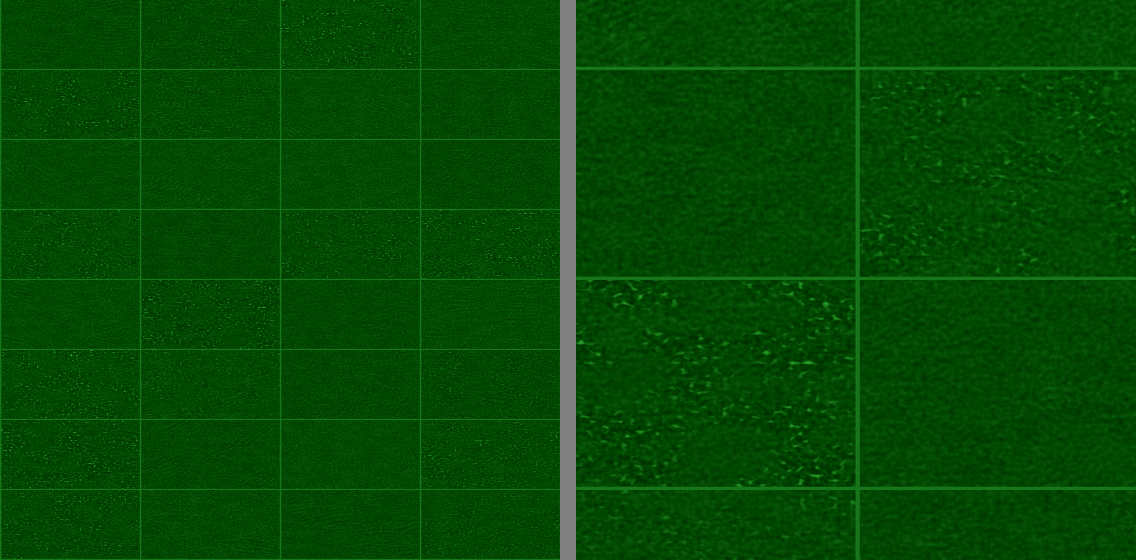
Left: the whole. Right: its middle third, enlarged.
A Shadertoy shader for this pattern:

```glsl
const vec2 TILES = vec2(4.0, 8.0);              // repeats across and down
const float GRAIN_UNITS = 512.0;                // texture units per canvas side
const vec2 SEAM_WIDTH = vec2(1.3, 1.0) / GRAIN_UNITS;
const float SEAM_CENTRE = 0.5 / GRAIN_UNITS;
const vec3 SEAM_COLOR = vec3(0.09, 0.46, 0.10);
const float BASE_GREEN = 0.282;
const float DARKEST_GREEN = 0.19;
const float TINT_START = 0.27;                  // green level where red and blue begin
const float TINT_SLOPE = 0.45;
const vec2 GRAIN_FREQ = vec2(0.47, 0.71);
const vec2 STREAK_FREQ = vec2(0.13, 0.57);
const vec2 FLECK_FREQ = vec2(0.39, 0.67);
const vec2 PATCH_FREQ = vec2(0.037, 0.095);
const float GRAIN_AMOUNT = 0.066;
const float STREAK_AMOUNT = 0.022;
const float CLOUD_AMOUNT = 0.022;
const float RIPPLE_AMOUNT = 0.036;
const float RIPPLE_PERIOD = 3.3;
const float FLECK_AMOUNT = 0.34;
const float TAU = 6.28319;

vec2 hash22(vec2 p) {
    vec3 q = fract(p.xyx * vec3(0.1031, 0.1030, 0.0973));
    q += dot(q, q.yzx + 33.33);
    return fract((q.xx + q.yz) * q.zy);
}

float cornerSlope(vec2 cell, vec2 offset) {
    float angle = TAU * hash22(cell).x;
    return dot(vec2(cos(angle), sin(angle)), offset);
}

// Gradient noise, roughly -1 to 1
float gradientNoise(vec2 p) {
    vec2 i = floor(p), f = p - i;
    vec2 u = f * f * f * (f * (f * 6.0 - 15.0) + 10.0);
    vec2 e = vec2(1.0, 0.0);
    float low = mix(cornerSlope(i, f), cornerSlope(i + e, f - e), u.x);
    float high = mix(cornerSlope(i + e.yx, f - e.yx), cornerSlope(i + e.xx, f - e.xx), u.x);
    return 1.4 * mix(low, high, u.y);
}

// Short wavy dashes whose direction bends and differs by tile
float ripples(vec2 p, float seed) {
    float angle = mix(1.0, 2.15, seed);
    float bend = 7.0 * gradientNoise(p * vec2(0.035, 0.05) + 5.3);
    float wave = sin(TAU * dot(p, vec2(cos(angle), sin(angle))) / RIPPLE_PERIOD + bend);
    float presence = smoothstep(-0.3, 0.5, gradientNoise(p * vec2(0.024, 0.045) + 41.7));
    float breaks = 0.6 + 1.3 * gradientNoise(p * vec2(0.23, 0.31) + 29.1);
    return wave * presence * breaks;
}

// Green level of the worn surface inside one tile
float surfaceGreen(vec2 p, vec2 tile) {
    vec2 seed = hash22(tile + 17.0);
    vec2 variant = hash22(tile + 71.0);
    p += floor(seed * 900.0) + 0.37;

    // Where the surface is worn: broad areas broken into level bands
    float activity = 0.16 + 0.84 * smoothstep(0.25, 0.95, seed.x);
    float patches = smoothstep(-0.55, 0.6, gradientNoise(p * PATCH_FREQ)
        + 0.5 * gradientNoise(p * vec2(0.09, 0.23) + 61.3));
    float wear = activity * patches;

    float grain = gradientNoise(p * GRAIN_FREQ) + 0.7 * gradientNoise(p * 0.83 + 151.2);
    float streak = gradientNoise(p * STREAK_FREQ + 33.7);
    float cloud = gradientNoise(p * vec2(0.05, 0.16) + 13.1);
    float fleck = smoothstep(0.16, 0.85, gradientNoise(p * FLECK_FREQ + 87.9));

    float green = BASE_GREEN + 0.014 * (variant.x - 0.5);
    green += CLOUD_AMOUNT * cloud + STREAK_AMOUNT * streak;
    green += GRAIN_AMOUNT * (0.8 + 0.6 * wear) * grain;
    green += RIPPLE_AMOUNT * (0.3 + 0.7 * variant.y) * ripples(p, seed.y);
    green += wear * (FLECK_AMOUNT * fleck - 0.03);
    return max(green, DARKEST_GREEN);
}

void mainImage(out vec4 fragColor, in vec2 fragCoord) {
    vec2 uv = fragCoord / iResolution.xy;
    vec2 pixel = 1.0 / iResolution.xy;
    vec2 tileSize = 1.0 / TILES;

    // Worn green surface
    float green = surfaceGreen(uv * GRAIN_UNITS, floor(uv * TILES));
    float tint = max(0.0, TINT_SLOPE * (green - TINT_START));
    vec3 color = vec3(tint, green, tint);

    // Thin seams along the lower and left tile edges
    vec2 fromSeam = abs(mod(uv - SEAM_CENTRE + 0.5 * tileSize, tileSize) - 0.5 * tileSize);
    vec2 coverage = clamp((0.5 * SEAM_WIDTH - fromSeam) / pixel + 0.5, 0.0, 1.0);
    color = mix(color, SEAM_COLOR, max(coverage.x, coverage.y));

    fragColor = vec4(color, 1.0);
}
```
